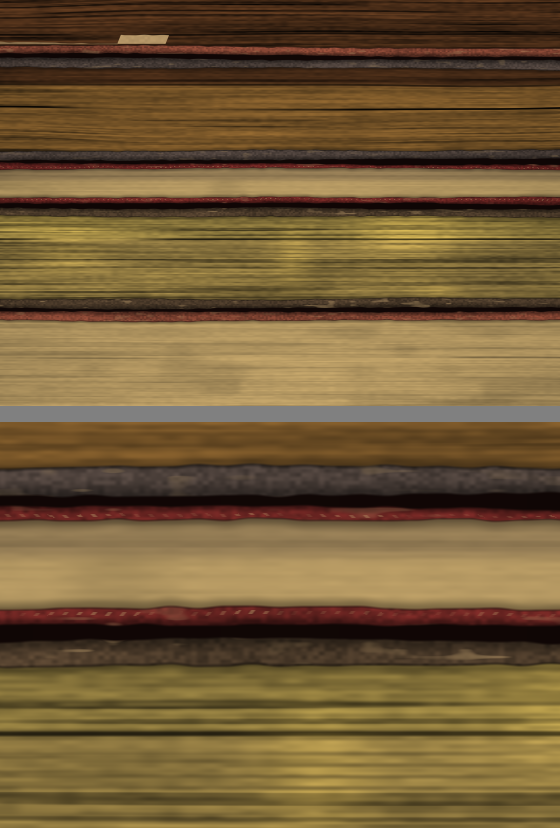
Top, the full canvas; bottom, a detail of the centre.
Reproduce this texture procedurally as a WebGL 2 fragment shader.

```glsl
#version 300 es
precision highp float;
// A stack of five old books lying flat, seen at the page edges.
// Each book is a pair of cloth boards around a block of leaves; stretched
// value noise gives the fibres, and soft bands separate boards and shadows.
uniform vec2 u_resolution;
out vec4 fragColor;

const int BOOKS = 5;
const vec3 SHADOW = vec3(0.060, 0.025, 0.020);
const vec3 CREAM  = vec3(0.70, 0.58, 0.40);
const vec3 ROSE   = vec3(0.44, 0.23, 0.17);
const vec3 MAROON = vec3(0.35, 0.12, 0.11);
const vec3 SLATE  = vec3(0.26, 0.22, 0.20);
const vec3 WORN   = vec3(0.27, 0.21, 0.15);
const vec3 UMBER  = vec3(0.28, 0.17, 0.09);
const vec3 OCHRE  = vec3(0.45, 0.32, 0.15);
const vec3 ASH    = vec3(0.56, 0.47, 0.32);
const vec3 TAN    = vec3(0.70, 0.59, 0.38);
const vec3 GILT   = vec3(0.56, 0.48, 0.24);
const vec3 OLIVE  = vec3(0.51, 0.43, 0.23);
const vec3 SHEEN  = vec3(0.19, 0.16, 0.06);

// Per book, in canvas heights from the top: board, leaves, board, end.
const vec4 EDGES[BOOKS] = vec4[](
  vec4(-0.2, -0.1, 0.109, 0.130), vec4(0.141, 0.164, 0.370, 0.394),
  vec4(0.404, 0.416, 0.486, 0.502), vec4(0.514, 0.534, 0.738, 0.761),
  vec4(0.769, 0.791, 1.1, 1.2));
const vec2 TILT[BOOKS] = vec2[](vec2(0.0, 0.007), vec2(0.007, 0.0),
  vec2(0.0), vec2(0.0, -0.003), vec2(-0.001, 0.0));
const vec3 BOARD[BOOKS] = vec3[](ROSE, SLATE, MAROON, WORN, ROSE);
const vec3 UPPER[BOOKS] = vec3[](UMBER, UMBER, ASH, GILT, TAN);
const vec3 LOWER[BOOKS] = vec3[](UMBER, OCHRE, TAN, OLIVE, TAN);
const float SPLIT[BOOKS] = float[](0.05, 0.217, 0.444, 0.590, 0.9);
const float GRAIN[BOOKS] = float[](0.55, 0.34, 0.09, 0.36, 0.13);
const float SWAY[BOOKS] = float[](0.012, 0.022, 0.002, 0.004, 0.005);

// Parted leaves: height, strength. Glints: centre, then radii.
const vec2 CRACKS[6] = vec2[](vec2(0.030, 0.6), vec2(0.086, 0.6),
  vec2(0.216, 0.5), vec2(0.269, 0.9), vec2(0.590, 0.7), vec2(0.882, 0.25));
const vec4 GLINTS[5] = vec4[](vec4(0.72, 0.63, 0.05, 0.07),
  vec4(1.02, 0.58, 0.20, 0.06), vec4(0.10, 0.56, 0.16, 0.03),
  vec4(0.17, 0.63, 0.10, 0.04), vec4(1.08, 0.72, 0.06, 0.015));

float hash(vec2 p) {
  vec3 q = fract(vec3(p.xyx) * 0.1031);
  q += dot(q, q.yzx + 33.33);
  return fract((q.x + q.y) * q.z);
}

float noise(vec2 p) {
  vec2 c = floor(p), f = fract(p);
  f *= f * (3.0 - 2.0 * f);
  return mix(mix(hash(c), hash(c + vec2(1, 0)), f.x),
             mix(hash(c + vec2(0, 1)), hash(c + vec2(1, 1)), f.x), f.y);
}

float band(float v, float lo, float hi) {
  float soft = max(0.7 / u_resolution.y, 0.0014);
  return smoothstep(lo - soft, lo + soft, v) * (1.0 - smoothstep(hi - soft, hi + soft, v));
}

// Slow bends plus small tears along one edge.
float ragged(float x, float seed) {
  return (noise(vec2(x * 3.0, seed)) - 0.5) * 0.006 + (noise(vec2(x * 45.0, seed)) - 0.5) * 0.0025;
}

vec3 leaves(vec2 p, int i, vec4 e) {
  float y = p.y + (noise(vec2(p.x * 2.5, p.y * 6.0 + float(i))) - 0.5) * SWAY[i];
  float fine = noise(vec2(p.x * 5.0, y * 320.0)) - 0.5;
  float broad = noise(vec2(p.x * 1.2, y * 55.0)) - 0.5;
  float fleck = noise(p * vec2(60.0, 260.0)) - 0.5;
  float parted = smoothstep(0.66, 0.88, noise(vec2(p.x * 1.6 + 9.0, y * 150.0)));
  vec3 c = mix(UPPER[i], LOWER[i], smoothstep(-0.008, 0.008, y - SPLIT[i]));
  c *= 1.0 + GRAIN[i] * (0.9 * fine + 0.8 * broad + 0.5 * fleck - 0.9 * parted);
  for (int k = 0; k < 6; k++) {
    float line = 1.0 - smoothstep(0.0005, 0.0035, abs(y - CRACKS[k].x));
    c *= 1.0 - line * CRACKS[k].y * smoothstep(0.15, 0.6, noise(vec2(p.x * 4.0, float(k))));
  }
  if (i == 3) { // gilding that catches the light unevenly
    float glow = 0.5 * (noise(p * vec2(5.0, 9.0)) - 0.5);
    for (int k = 0; k < 5; k++) {
      vec2 d = (p - GLINTS[k].xy) / GLINTS[k].zw;
      glow += 0.8 * exp(-dot(d, d));
    }
    c += SHEEN * glow * (0.8 + fine);
  }
  float stain = smoothstep(0.60, 0.95, noise(p * vec2(9.0, 22.0) + 4.0));
  c *= 1.0 - 0.10 * stain;
  return c * mix(0.68, 1.0, smoothstep(0.0, 0.010, min(p.y - e.y, e.z - p.y)));
}

vec3 board(vec2 p, int i, vec4 e) {
  // Depth runs from 0 at the leaves to 1 at the outer face.
  float depth = p.y < e.y ? (e.y - p.y) / (e.y - e.x) : (p.y - e.z) / (e.w - e.z);
  float weave = noise(p * vec2(210.0, 300.0)) - 0.5;
  vec3 c = BOARD[i] * (1.0 + 0.35 * weave + 0.3 * (noise(p * vec2(6.0, 30.0)) - 0.5));
  c *= mix(1.12, 0.65, smoothstep(0.4, 1.0, depth));
  float wear = smoothstep(0.72, 0.95, noise(p * vec2(38.0, 190.0))) * noise(p * 9.0);
  c = mix(c, CREAM, wear * (i == 3 ? 0.65 : 0.35));
  if (i == 2) { // pale stitches
    float dash = smoothstep(0.25, 0.45, abs(fract(p.x * 85.0 + depth) - 0.5));
    c = mix(c, CREAM, 0.5 * dash * band(depth, 0.25, 0.45) * noise(p * vec2(30.0, 8.0)));
  }
  return c * mix(0.55, 1.0, smoothstep(0.0, 0.15, depth));
}

void main() {
  vec2 p = vec2(gl_FragCoord.x, u_resolution.y - gl_FragCoord.y) / u_resolution.y;
  vec3 color = SHADOW;
  for (int i = 0; i < BOOKS; i++) {
    float seed = float(i) * 17.0;
    vec4 e = EDGES[i] + TILT[i].xxyy * p.x;
    e += vec4(ragged(p.x, seed), ragged(p.x, seed + 3.0), ragged(p.x, seed + 6.0), ragged(p.x, seed + 9.0));
    color = mix(color, board(p, i, e), band(p.y, e.x, e.w));
    color = mix(color, leaves(p, i, e), band(p.y, e.y, e.z));
  }
  // Torn paper slip and its thin continuation along the first board.
  float tear = ragged(p.x, 71.0);
  float slip = band(p.x + 0.4 * (p.y - 0.1), 0.292, 0.411) * band(p.y, 0.084 + tear, 0.108);
  slip = max(slip, 0.7 * band(p.x, -0.1, 0.29) * band(p.y, 0.106 + tear, 0.109));
  color = mix(color, CREAM * (0.95 + 0.1 * noise(p * 150.0)), slip);
  // Gentle fall-off toward the sides.
  float side = 2.0 * gl_FragCoord.x / u_resolution.x - 1.0;
  fragColor = vec4(color * (1.02 - 0.08 * side * side), 1.0);
}
```
